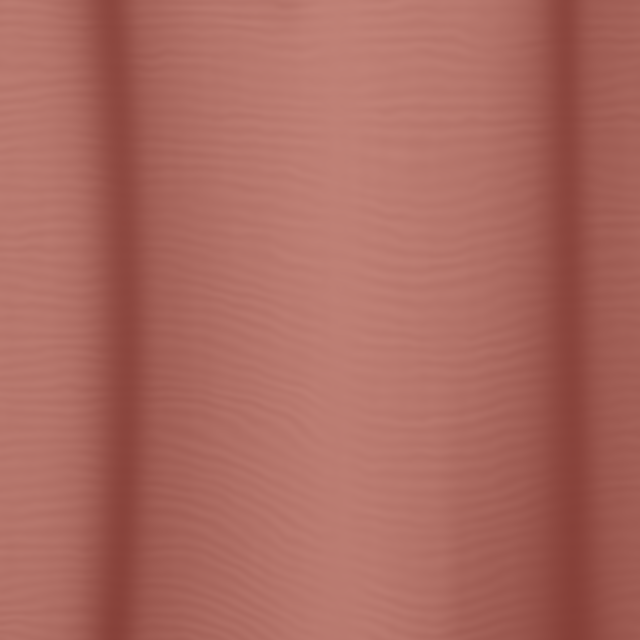
Write a three.js fragment shader that draws this texture.

```glsl
// Soft draped cloth with two deep vertical folds and a pale central ridge.
// Each fold sums a narrow and a wide asymmetric falloff that drifts with height;
// warped thread bands and stretched value noise add the faint weave.
#define SHADOW_COLOR vec3(0.525, 0.25, 0.22)
#define LIGHT_COLOR vec3(0.76, 0.515, 0.472)
#define BASE_LIGHT 0.80
#define RIDGE_X 0.53
#define RIDGE_GAIN 0.12
#define THREAD_COUNT 46.0
#define THREAD_GAIN 0.038
#define GRAIN_GAIN 0.05

varying vec2 vUv;

float hash(vec2 p) {
  vec3 q = fract(vec3(p.xyx) * 0.1031);
  q += dot(q, q.yzx + 33.33);
  return fract((q.x + q.y) * q.z);
}

float noise(vec2 p) {
  vec2 i = floor(p);
  vec2 f = fract(p);
  f = f * f * (3.0 - 2.0 * f);
  return mix(mix(hash(i), hash(i + vec2(1.0, 0.0)), f.x),
             mix(hash(i + vec2(0.0, 1.0)), hash(i + vec2(1.0, 1.0)), f.x), f.y);
}

// Bell falloff with separate widths on the left and right sides.
float bell(float d, float leftWidth, float rightWidth) {
  float t = d / (d < 0.0 ? leftWidth : rightWidth);
  return exp(-t * t);
}

// Large scale light across the cloth.
float drape(vec2 p) {
  float low = 1.0 - p.y;
  float lowSq = low * low;
  float light = BASE_LIGHT + 0.03 - 0.10 * lowSq;
  light += RIDGE_GAIN * bell(p.x - RIDGE_X, 0.09, 0.11);

  // Left fold bows gently to the right at mid height.
  float left = p.x - (0.173 + 0.085 * p.y * low + 0.008 * low);
  light -= 0.34 * bell(left, 0.045, 0.032);
  light -= 0.36 * bell(left, 0.075, 0.115 + 0.04 * low);

  // Right fold spreads out toward the hem.
  float right = p.x - (0.884 + 0.014 * low);
  light -= 0.32 * bell(right, 0.037 + 0.025 * lowSq, 0.028 + 0.017 * lowSq);
  light -= 0.40 * bell(right, 0.09 + 0.075 * low, 0.21);

  // Shallow crease near the hem and a small dent at the top.
  float crease = smoothstep(0.675, 0.725, p.x) * (1.0 - smoothstep(0.74, 0.88, p.x));
  light -= 0.10 * crease * smoothstep(0.45, 0.95, low);
  light -= 0.09 * bell(p.x - 0.45, 0.04, 0.03) * smoothstep(0.93, 1.0, p.y);
  return light;
}

// Threads lie level on the left and sag to the right of the ridge.
float weave(vec2 p) {
  float low = 1.0 - p.y;
  float sag = 0.10 * low * smoothstep(0.25, 0.53, p.x);
  float swing = (p.x - 0.67) / 0.15;
  sag += 0.045 * smoothstep(0.1, 0.5, low) * exp(-swing * swing);
  float wobble = 0.022 * noise(p * vec2(9.0, 14.0)) + 0.006 * noise(p * 38.0);
  float row = (p.y + sag + wobble) * THREAD_COUNT;
  float threads = sin(6.2832 * row) * (0.35 + noise(vec2(p.x * 13.0, row * 0.8)));
  float calm = 1.0 - 0.8 * bell(p.x - RIDGE_X, 0.035, 0.035);
  return threads * calm;
}

void main() {
  vec2 p = vUv;
  float light = drape(p);

  // Surface texture fades inside the dark folds.
  float exposure = smoothstep(0.05, 0.6, light);
  light += THREAD_GAIN * weave(p) * mix(0.2, 1.0, exposure);
  float grain = 0.45 * noise(p * vec2(65.0, 8.0)) + 0.35 * noise(p * vec2(45.0, 85.0))
              + 0.20 * noise(p * 150.0) - 0.5;
  light += GRAIN_GAIN * grain * mix(0.5, 1.0, exposure);
  light += 0.04 * (noise(p * vec2(7.0, 3.0) + 17.0) - 0.5);

  gl_FragColor = vec4(mix(SHADOW_COLOR, LIGHT_COLOR, clamp(light, -0.05, 1.05)), 1.0);
}
```
